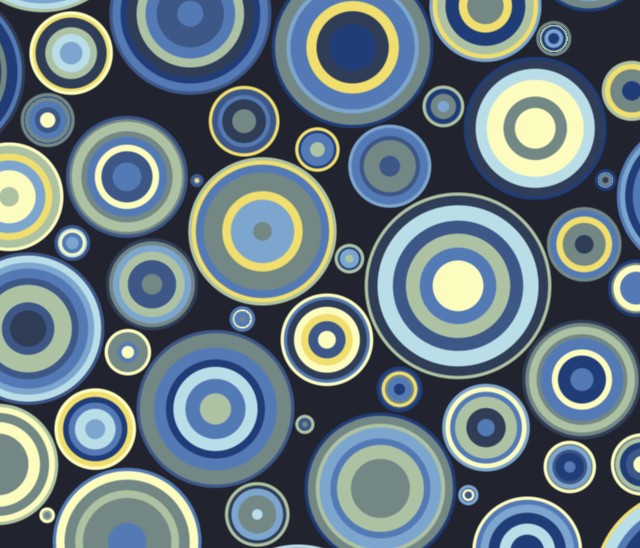
This pattern is drawn by a Shadertoy shader. Its source:

```glsl
// Packed discs of concentric coloured rings on a near-black ground.
// Big discs sit on a jittered, turned lattice; medium discs settle into the
// gaps between four big ones, and small discs into the gaps that remain.

#define CELL 0.325      // lattice spacing, in canvas heights
#define TURN 0.42       // lattice rotation, radians
#define JITTER 0.26     // scatter of the big discs, in cells
#define GAP 0.012       // clearance between discs, in cells
#define SOFT 0.0022     // half width of a soft edge, in canvas heights
#define RIM 0.006       // width of the outer line, in canvas heights
#define RING_CURVE 0.62 // below 1 crowds the rings toward the rim
#define OFFSET vec2(20.3, 31.7)

const vec3 GROUND = vec3(0.130, 0.138, 0.180);

const vec3 PALETTE[12] = vec3[12](
    vec3(0.99, 0.99, 0.75),  // cream
    vec3(0.33, 0.48, 0.71),  // blue
    vec3(0.68, 0.76, 0.64),  // sage
    vec3(0.24, 0.34, 0.53),  // navy
    vec3(0.49, 0.65, 0.81),  // light blue
    vec3(0.45, 0.53, 0.52),  // grey green
    vec3(0.94, 0.87, 0.43),  // yellow
    vec3(0.33, 0.48, 0.71),  // blue
    vec3(0.73, 0.87, 0.91),  // pale blue
    vec3(0.19, 0.24, 0.34),  // slate
    vec3(0.45, 0.53, 0.52),  // grey green
    vec3(0.13, 0.24, 0.47)); // deep blue

vec3 hash3(vec2 p) {
    vec3 q = fract(p.xyx * vec3(0.1031, 0.1030, 0.0973));
    q += dot(q, q.yxz + 33.33);
    return fract((q.xxy + q.yzz) * q.zyx);
}

// Jittered site (xy) and its share of the free space (z)
vec3 site(vec2 c) {
    vec3 h = hash3(c);
    return vec3(c + JITTER * (h.xy - 0.5), mix(0.5, 1.2, h.z));
}

// A disc is vec3(centre, radius); neighbours split their distance by weight
vec3 bigDisc(vec2 c) {
    vec3 s = site(c);
    float radius = 0.55;
    vec2 dir = vec2(1.0, 0.0);
    for (int i = 0; i < 4; i++) {
        vec3 n = site(c + dir);
        radius = min(radius, distance(s.xy, n.xy) * s.z / (s.z + n.z));
        dir = vec2(-dir.y, dir.x);
    }
    return vec3(s.xy, radius - 0.5 * GAP);
}

// Drift away from the nearest disc, then fill the space left over
vec3 settle(vec2 home, vec3 around[4], float reach, float cap) {
    vec2 pos = home;
    float stride = 0.06, room = 0.0;
    for (int k = 0; k < 5; k++) {
        room = 9.0;
        vec2 away = vec2(0.0);
        for (int i = 0; i < 4; i++) {
            vec2 d = pos - around[i].xy;
            float len = length(d);
            if (len - around[i].z < room) { room = len - around[i].z; away = d / len; }
        }
        if (k < 4) pos = clamp(pos + away * stride, home - reach, home + reach);
        stride *= 0.65;
    }
    return vec3(pos, min(room - GAP, cap));
}

vec3 mediumDisc(vec2 c) {
    vec3 around[4];
    for (int i = 0; i < 4; i++) around[i] = bigDisc(c + vec2(i % 2, i / 2));
    return settle(c + 0.5, around, 0.1, 0.4);
}

vec3 smallDisc(vec2 c, vec2 axis) {
    vec3 around[4];
    for (int i = 0; i < 2; i++) {
        around[i] = bigDisc(c + float(i) * axis);
        around[i + 2] = mediumDisc(c - float(i) * axis.yx);
    }
    return settle(c + 0.5 * axis, around, 0.08, 0.24);
}

// Keep whichever disc edge lies nearest (or deepest around) the point
void choose(vec2 p, vec3 disc, vec2 id, inout vec3 best, inout vec2 seed, inout float depth) {
    float d = distance(p, disc.xy) - disc.z;
    if (disc.z > 0.035 && d < depth) { best = disc; seed = id; depth = d; }
}

// Rings from the centre outward, each in a colour other than the last
vec3 ringColour(float d, float radius, vec2 seed, float soft) {
    vec3 h = hash3(seed + 71.0);
    int rings = 3 + int(h.x * 2.0 + radius * 7.0);
    int tint = int(h.y * 12.0), inner = tint, outer = tint;
    float blend = 0.0;
    for (int k = 1; k <= rings; k++) {
        vec3 r = hash3(seed + float(k) * vec2(17.3, 9.1));
        float t = (float(k) - 0.5 + 0.6 * (r.y - 0.5)) / (float(rings) - 0.2);
        float edge = k < rings ? radius * pow(t, RING_CURVE) : radius - RIM / CELL;
        if (d < edge - soft) break;
        tint = (tint + 1 + int(r.x * 11.0)) % 12;
        inner = outer;
        outer = tint;
        blend = smoothstep(-soft, soft, d - edge);
    }
    return mix(PALETTE[inner], PALETTE[outer], blend);
}

void mainImage(out vec4 fragColor, in vec2 fragCoord) {
    float c = cos(TURN), s = sin(TURN);
    vec2 p = mat2(c, s, -s, c) * (fragCoord / iResolution.y) / CELL + OFFSET;
    float soft = max(SOFT, 0.7 / iResolution.y) / CELL;
    vec2 cell = floor(p), q = fract(p) - 0.5, seed = vec2(0.0);
    vec3 disc = vec3(0.0);
    float depth = 9.0;

    // Big discs at the cell corners, then smaller ones where still uncovered
    for (int i = 0; i < 4; i++) {
        vec2 a = cell + vec2(i % 2, i / 2);
        choose(p, bigDisc(a), 2.0 * a, disc, seed, depth);
    }
    if (depth > -soft) choose(p, mediumDisc(cell), 2.0 * cell + 1.0, disc, seed, depth);
    if (depth > -soft) {
        vec2 axis = abs(q.y) > abs(q.x) ? vec2(1, 0) : vec2(0, 1);
        vec2 e = cell + axis.yx * step(0.0, dot(q, axis.yx));
        choose(p, smallDisc(e, axis), 2.0 * e + axis, disc, seed, depth);
    }

    vec3 col = GROUND;
    if (depth < soft) {
        vec3 paint = ringColour(depth + disc.z, disc.z, seed, soft);
        col = mix(paint, GROUND, smoothstep(-soft, soft, depth));
    }
    fragColor = vec4(col, 1.0);
}
```
